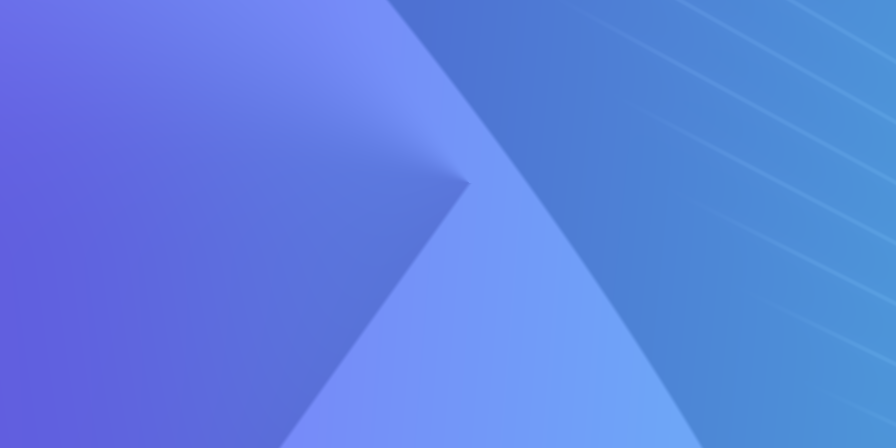
A Shadertoy shader for this background:

```glsl
// Folded blue paper: a violet panel at left, a bright folded sheet in the
// middle and a deep blue panel at right crossed by faint slanted lines.
// Built from soft half planes, an angular fan of light and a loop of strokes.

const vec2 FOLD_TIP = vec2(1.049, 0.591);
const float EDGE_SOFTNESS = 0.006;
const int LINE_COUNT = 7;

// 0 on the negative side of an edge, 1 on the positive side
float softSide(float dist, float softness) {
    return smoothstep(-softness, softness, dist);
}

// Approximate signed distance to the slightly bowed right border of the sheet
float sheetBorder(vec2 p) {
    float drop = 1.0 - p.y;
    float borderX = 0.8646 + 0.807 * drop - 0.104 * drop * drop;
    float slope = 0.807 - 0.208 * drop;
    return (p.x - borderX) / sqrt(1.0 + slope * slope);
}

// Signed distance to the crease running from the bottom up to the fold tip
float creaseDistance(vec2 p) {
    const float slope = 0.718;
    return (p.x - FOLD_TIP.x - slope * (p.y - FOLD_TIP.y)) / sqrt(1.0 + slope * slope);
}

// Light that fans out leftward and upward from the fold tip
float foldLight(vec2 p, vec2 tip) {
    float angle = atan(p.y - tip.y, tip.x - p.x);
    return smoothstep(0.05, 1.08, angle);
}

vec3 violetPanel(vec2 p, float crease) {
    vec3 violet = vec3(0.380, 0.368, 0.875);
    vec3 blue = vec3(0.355, 0.470, 0.870);
    vec3 color = mix(violet, blue, smoothstep(-0.15, 0.95, p.x + 0.12 * (p.y - 0.5)));
    color += vec3(0.025, 0.025, 0.025) * smoothstep(0.4, 1.0, p.y);
    float shade = exp(-abs(crease) * 7.0) * smoothstep(0.85, 0.45, p.y);
    return color - vec3(0.012, 0.015, 0.025) * shade;
}

vec3 brightSheet(vec2 p) {
    vec3 lilac = vec3(0.465, 0.540, 0.975);
    vec3 sky = vec3(0.430, 0.650, 0.970);
    return mix(lilac, sky, clamp((p.x + 0.08 * (0.5 - p.y) - 0.66) / 0.88, 0.0, 1.0));
}

vec3 deepPanel(vec2 p) {
    vec3 indigo = vec3(0.307, 0.445, 0.825);
    vec3 azure = vec3(0.300, 0.578, 0.848);
    return mix(indigo, azure, clamp((p.x + 0.10 * (0.5 - p.y) - 0.90) / 1.10, 0.0, 1.0));
}

// Brightness of one stroke that fades in from startX
float stroke(vec2 p, float endY, float slope, float startX) {
    float dist = (p.y - endY - slope * (2.0 - p.x)) / sqrt(1.0 + slope * slope);
    float core = 1.0 - smoothstep(0.001, 0.008, abs(dist));
    float halo = exp(-abs(dist) * 45.0) * 0.25;
    return (core + halo) * smoothstep(startX - 0.03, startX + 0.35, p.x);
}

float slantedLines(vec2 p) {
    float light = 0.0;
    for (int i = 0; i < LINE_COUNT; i++) {
        float k = float(i);
        light += stroke(p, 0.862 - 0.135 * k, 0.585 - 0.02 * k, 0.92 + 0.145 * k);
    }
    return light;
}

void mainImage(out vec4 fragColor, in vec2 fragCoord) {
    // Canvas spans 2 units across and 1 unit up
    vec2 p = fragCoord / iResolution.xy * vec2(2.0, 1.0);

    // Left panel and the lit fold
    float crease = creaseDistance(p);
    float sheetMask = max(foldLight(p, FOLD_TIP), softSide(crease, EDGE_SOFTNESS));
    vec3 color = mix(violetPanel(p, crease), brightSheet(p), sheetMask);

    // Right panel with its lines
    vec3 deep = deepPanel(p) + vec3(0.035, 0.035, 0.025) * slantedLines(p);
    color = mix(color, deep, softSide(sheetBorder(p), EDGE_SOFTNESS));

    fragColor = vec4(color, 1.0);
}
```
